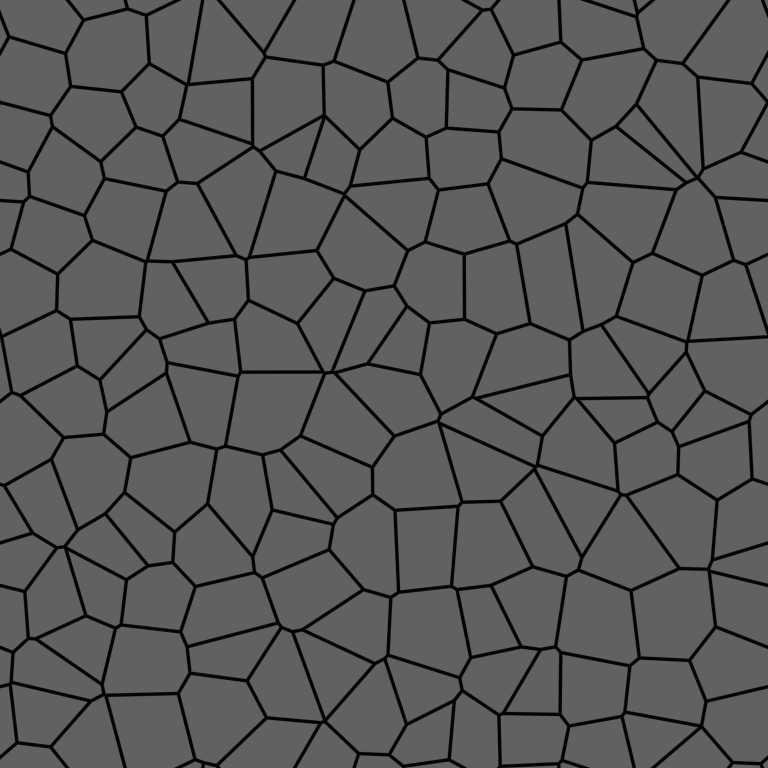
Give the GLSL for this pattern, as a three.js fragment shader.

```glsl
varying vec2 vUv;

const float CELLS = 12.0;

vec2 hash2(vec2 p) {
  vec3 q = fract(vec3(p.xyx) * vec3(0.1031, 0.1030, 0.0973));
  q += dot(q, q.yzx + 33.33);
  return fract((q.xx + q.yz) * q.zy);
}

// Jittered seed of a grid cell, wrapped so the pattern tiles
vec2 seedPoint(vec2 cell) {
  return cell + hash2(mod(cell, CELLS) + 17.0);
}

// Distance to the nearest border between Voronoi cells
float borderDistance(vec2 p) {
  vec2 base = floor(p);
  vec2 nearest = vec2(0.0);
  float best = 100.0;
  for (int j = -2; j <= 2; j++) {
    for (int i = -2; i <= 2; i++) {
      vec2 toSeed = seedPoint(base + vec2(float(i), float(j))) - p;
      float d = dot(toSeed, toSeed);
      if (d < best) {
        best = d;
        nearest = toSeed;
      }
    }
  }

  // Bisectors between the nearest seed and its neighbours
  float border = 100.0;
  for (int j = -3; j <= 3; j++) {
    for (int i = -3; i <= 3; i++) {
      vec2 toSeed = seedPoint(base + vec2(float(i), float(j))) - p;
      vec2 span = toSeed - nearest;
      if (dot(span, span) > 0.00001) {
        border = min(border, dot(0.5 * (toSeed + nearest), normalize(span)));
      }
    }
  }
  return border;
}

void main() {
  float d = borderDistance(vUv * CELLS) / CELLS;
  vec3 lineColor = vec3(0.012);
  vec3 cellColor = vec3(0.38);
  gl_FragColor = vec4(mix(lineColor, cellColor, smoothstep(0.0012, 0.0032, d)), 1.0);
}
```
